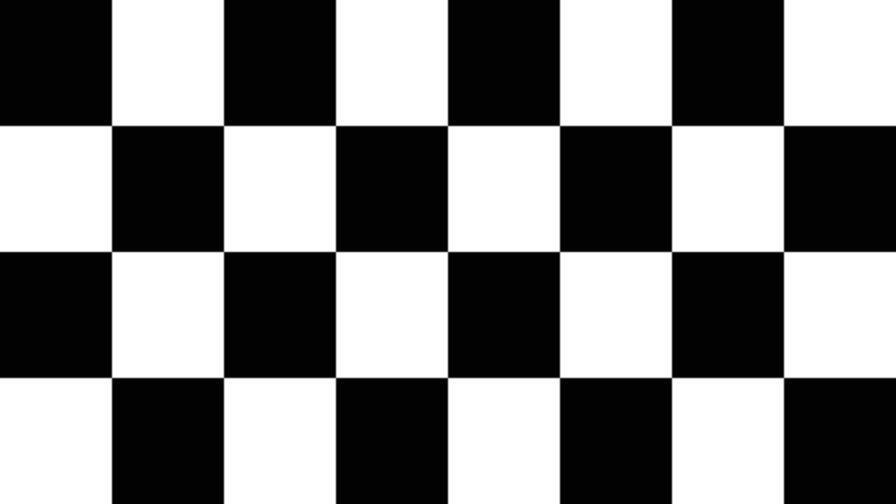
A WebGL 1 fragment shader for this pattern:

```glsl
precision highp float;

uniform vec2 u_resolution;

// Signed distance to the nearest cell edge, positive in even cells
vec2 edgeDistance(vec2 cell) {
  return 0.5 - abs(mod(cell + 0.5, 2.0) - 1.0);
}

void main() {
  vec2 grid = vec2(8.0, 4.0);
  vec2 cell = gl_FragCoord.xy / u_resolution * grid;

  // Keep the outer border of the canvas free of edge softening
  cell = clamp(cell, vec2(0.5), grid - 0.5);

  // Edge softness as a share of the height, converted to cells per axis
  float softness = max(0.0026, 0.75 / u_resolution.y);
  vec2 blur = softness * grid * u_resolution.y / u_resolution;

  // The product of two square waves alternates in both directions
  vec2 wave = smoothstep(-blur, blur, edgeDistance(cell)) * 2.0 - 1.0;
  float checker = 0.5 + 0.5 * wave.x * wave.y;

  gl_FragColor = vec4(mix(vec3(0.008), vec3(1.0), checker), 1.0);
}
```
